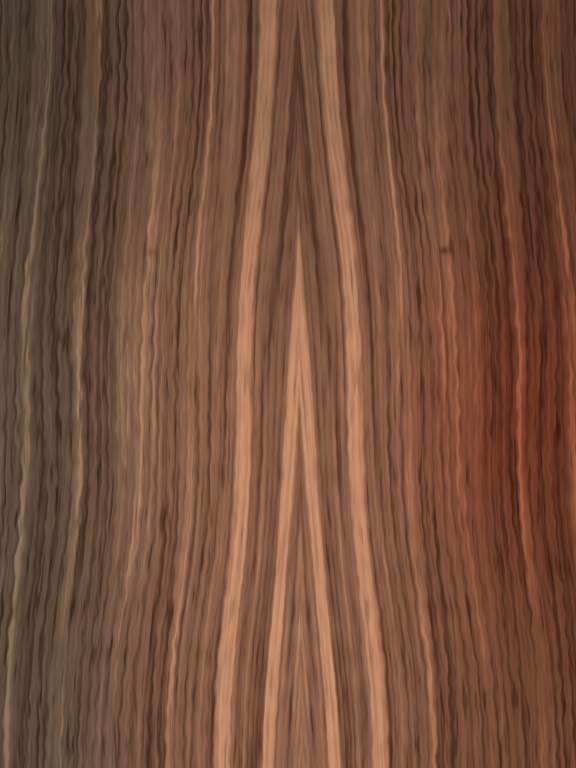
A Shadertoy shader for this texture:

```glsl
// Book-matched walnut veneer: a field of grain levels mirrored about a central
// seam, so drifting growth rings meet there as tall nested chevrons. Gradient
// noise adds wobble, fibres and pores; a soft uneven light tints the sheet.

const float TAU = 6.2831853;
const vec3 DARK_WOOD = vec3(0.30, 0.185, 0.13);
const vec3 MID_WOOD = vec3(0.525, 0.365, 0.28);
const vec3 PALE_WOOD = vec3(0.77, 0.55, 0.41);

vec2 hashGradient(vec2 cell) {
    vec3 q = fract(cell.xyx * vec3(0.1031, 0.1030, 0.0973));
    q += dot(q, q.yzx + 33.33);
    float angle = TAU * fract((q.x + q.y) * q.z);
    return vec2(cos(angle), sin(angle));
}

// Gradient noise, roughly -1 to 1
float gradientNoise(vec2 p) {
    vec2 i = floor(p), f = p - i;
    vec2 w = f * f * f * (f * (f * 6.0 - 15.0) + 10.0);
    vec2 e = vec2(1.0, 0.0);
    float low = mix(dot(hashGradient(i), f),
                    dot(hashGradient(i + e.xy), f - e.xy), w.x);
    float high = mix(dot(hashGradient(i + e.yx), f - e.yx),
                     dot(hashGradient(i + e.xx), f - e.xx), w.x);
    return 1.5 * mix(low, high, w.y);
}

// Soft-edged stripe around a grain level
float stripe(float level, float centre, float halfWidth, float blur) {
    return 1.0 - smoothstep(halfWidth - blur, halfWidth + blur, abs(level - centre));
}

float glow(vec2 p, vec2 centre, vec2 radius) {
    vec2 q = (p - centre) / radius;
    return exp(-dot(q, q));
}

// Sideways drift of the grain; steadier near the seam
float grainDrift(float seamDist, float down) {
    float inner = 0.04 + 0.10 * down;
    float outer = 0.055 + 0.078 * down + 0.006 * sin(TAU * (1.9 * down - 0.49));
    return mix(inner, outer, smoothstep(0.0, 0.09, seamDist));
}

// Growth rings: slow rise to pale wood, then a narrow dark line
float growthRings(float level, float down, float frequency) {
    float phase = level * frequency + 1.1 * gradientNoise(vec2(level * 17.0, down * 1.3));
    float f = fract(phase);
    return smoothstep(0.0, 0.65, f) * (1.0 - smoothstep(0.78, 1.0, f));
}

// Brightness of the wood across the grain, 0 dark to 1 pale
float grainTone(float level, float down) {
    float pale = max(stripe(level, 0.001, 0.013, 0.005),
                     stripe(level, -0.080, 0.011, 0.003));
    float rings = growthRings(level, down, 46.0);
    float fine = growthRings(level + 0.37, down, 97.0);
    float tone = 0.46 + 0.13 * gradientNoise(vec2(level * 24.0 + 5.0, down * 1.5));
    tone += 0.24 * (rings - 0.5) + 0.13 * (fine - 0.5);

    // Broad dark zones
    tone -= 0.13 * stripe(level, -0.038, 0.021, 0.008);
    tone -= 0.12 * stripe(level, 0.027, 0.009, 0.006);
    tone -= 0.12 * stripe(level, 0.122, 0.022, 0.012);
    tone -= 0.14 * stripe(level, 0.258, 0.022, 0.012);
    tone -= 0.12 * stripe(level, 0.335, 0.030, 0.015);

    // Narrow pale streaks, then the wide pale bands
    tone += 0.20 * stripe(level, 0.092, 0.005, 0.004);
    tone += 0.30 * stripe(level, 0.287, 0.005, 0.004);
    tone += 0.28 * stripe(level, 0.378, 0.006, 0.004);
    tone += 0.14 * stripe(level, -0.036, 0.003, 0.003);
    return mix(tone, 0.84 + 0.10 * (fine - 0.5), pale);
}

// Short dark pores drawn out along the grain
float pores(vec2 p) {
    float n = gradientNoise(p * vec2(135.0, 17.0));
    return smoothstep(0.28, 0.75, n);
}

vec3 woodColour(float tone) {
    vec3 lower = mix(DARK_WOOD, MID_WOOD, smoothstep(0.0, 0.55, tone));
    return mix(lower, PALE_WOOD, smoothstep(0.48, 1.0, tone));
}

// Cool grey left edge, warm red right edge, dimmer top
vec3 sheetLight(vec2 uv) {
    vec3 light = mix(vec3(1.0), vec3(0.68, 0.79, 0.83), smoothstep(0.40, 0.0, uv.x));
    light *= mix(vec3(1.0), vec3(0.80, 0.73, 0.68), smoothstep(0.60, 1.0, uv.x));
    light *= mix(vec3(1.0), vec3(1.0, 0.80, 0.75), glow(uv, vec2(0.90, 0.46), vec2(0.17, 0.25)));
    return light * mix(1.05, 0.84, smoothstep(0.45, 1.0, uv.y));
}

void mainImage(out vec4 fragColor, in vec2 fragCoord) {
    vec2 uv = fragCoord / iResolution.xy;
    float down = 1.0 - uv.y;
    float side = uv.x - (0.516 + 0.007 * down);
    float seamDist = abs(side);

    // Mirrored grain level with long bends and a ragged edge
    float level = seamDist - grainDrift(seamDist, down);
    float away = smoothstep(0.03, 0.30, seamDist);
    level += 0.006 * away * gradientNoise(vec2(seamDist * 5.0, down * 4.0));
    level += mix(0.0012, 0.0035, away) * gradientNoise(uv * vec2(65.0, 42.0));

    // Tone, pale figured patches, fibres and pores
    float tone = grainTone(level, down);
    float patchFade = side < 0.0 ? 0.20 : 0.11;
    tone += patchFade * stripe(level, 0.195, 0.026, 0.016) * exp(-pow((down - 0.5) / 0.3, 2.0));
    vec2 fibre = vec2(side - sign(side) * grainDrift(seamDist, down), uv.y);
    tone += 0.09 * gradientNoise(fibre * vec2(170.0, 9.0));
    tone += 0.06 * gradientNoise(fibre * vec2(90.0, 30.0) + 7.0);
    tone -= mix(0.12, 0.20, away) * pores(fibre);

    // Pin knots
    tone -= 0.45 * glow(uv, vec2(0.772, 0.674), vec2(0.007, 0.005));
    tone -= 0.15 * glow(uv, vec2(0.260, 0.671), vec2(0.008, 0.006));

    fragColor = vec4(woodColour(tone) * sheetLight(uv), 1.0);
}
```
